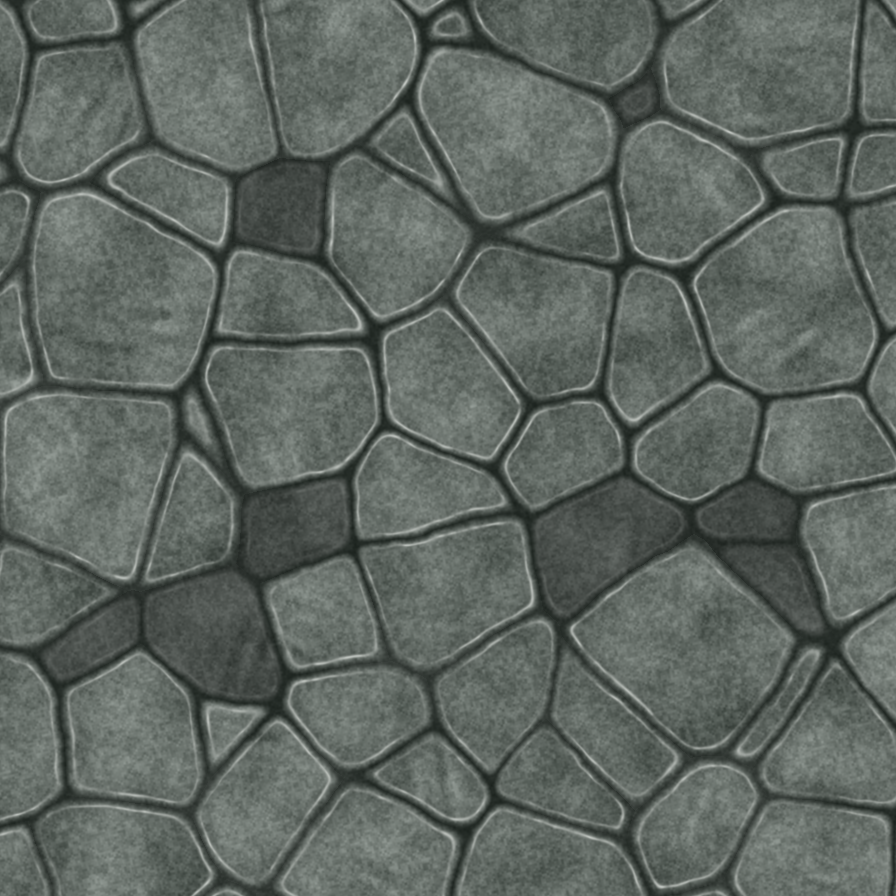
Write a three.js fragment shader that draws this texture.

```glsl
// Irregular grey-green flagstones with narrow dark joints and worn, pale rims.
// A weighted Voronoi diagram sets the stones, a soft minimum rounds their
// corners, and layered value noise adds mottling, grain and scratches.

#define GRID vec2(6.8, 8.8)              // stone sites across and up
#define SIZE_SPREAD 0.0135               // how much stone sizes differ
#define TILT 0.24                        // turn of the whole paving, radians
#define CORNER 0.0048                    // corner rounding
#define JOINT 0.0074                     // half width of the joints
#define RIM_WIDTH 0.0018
#define RECESSED 0.22                    // share of small stones that are sunken
#define GRAIN 0.19                       // strength of the fine grain
#define STONE_COLOR vec3(0.400, 0.433, 0.410)
#define JOINT_COLOR vec3(0.150, 0.180, 0.160)
#define RIM_COLOR vec3(0.72, 0.74, 0.72)

varying vec2 vUv;

vec2 hash2(vec2 p) {
  vec3 q = fract(p.xyx * vec3(0.1031, 0.1030, 0.0973));
  q += dot(q, q.yzx + 33.33);
  return fract((q.xx + q.yz) * q.zy);
}

float noise(vec2 p) {
  vec2 i = floor(p), f = fract(p);
  f = f * f * (3.0 - 2.0 * f);
  float low = mix(hash2(i).x, hash2(i + vec2(1.0, 0.0)).x, f.x);
  float high = mix(hash2(i + vec2(0.0, 1.0)).x, hash2(i + 1.0).x, f.x);
  return mix(low, high, f.y);
}

float fbm(vec2 p) {
  float sum = 0.0, amp = 0.5;
  for (int i = 0; i < 5; i++) {
    sum += amp * noise(p);
    p = mat2(1.6, 1.2, -1.2, 1.6) * p + 7.3;
    amp *= 0.6;
  }
  return sum / 1.153;
}

mat2 turn(float a) {
  return mat2(cos(a), -sin(a), sin(a), cos(a));
}

float stoneSize(vec2 cell) {
  return hash2(cell + 57.0).x;
}

// Site position in xy, weight in z
vec3 site(vec2 cell) {
  vec2 jitter = 0.5 + 0.8 * (hash2(cell + 11.0) - 0.5);
  float size = stoneSize(cell);
  return vec3((cell + jitter) / GRID, SIZE_SPREAD * size * size);
}

float power(vec2 p, vec3 s) {
  vec2 d = p - s.xy;
  return dot(d, d) - s.z;
}

// Rounded distance to the stone's edge in x, cell of the stone in yz
vec3 paving(vec2 p) {
  vec2 home = floor(p * GRID), stone = home;
  vec3 center = site(home);
  float best = 1e3;
  for (int y = -2; y <= 2; y++)
    for (int x = -2; x <= 2; x++) {
      vec2 cell = home + vec2(float(x), float(y));
      vec3 s = site(cell);
      float d = power(p, s);
      if (d < best) { best = d; center = s; stone = cell; }
    }
  float sum = 1e-12;
  for (int y = -3; y <= 3; y++)
    for (int x = -3; x <= 3; x++) {
      vec3 s = site(home + vec2(float(x), float(y)));
      float gap = distance(s.xy, center.xy);
      if (gap > 1e-4) sum += exp(-(power(p, s) - best) / (2.0 * gap * CORNER));
    }
  return vec3(-CORNER * log(sum), stone);
}

void main() {
  // Tilted, slightly wobbly paving
  vec2 p = turn(TILT) * vUv + 3.0;
  vec2 wobble = vec2(noise(p * 13.0), noise(p * 13.0 + 40.0)) - 0.5;
  vec2 chips = vec2(noise(p * 65.0), noise(p * 65.0 + 80.0)) - 0.5;
  vec3 cell = paving(p + 0.012 * wobble + 0.0026 * chips);
  float edge = cell.x;
  vec2 tone = hash2(cell.yz + 131.0);
  float sunken = step(1.0 - RECESSED, tone.y) * step(stoneSize(cell.yz), 0.35);

  // Mottled face with fine grain
  float mottle = fbm(p * 17.0 + tone * 9.0) - 0.5;
  float grain = 0.5 * noise(p * 190.0) + 0.5 * noise(p * 370.0) - 0.5;
  float shade = 0.05 * (tone.x - 0.5) + 0.3 * mottle + GRAIN * grain;
  vec3 face = STONE_COLOR + shade;

  // Patches of short scratches, each stone with its own direction
  vec2 along = turn(6.28 * tone.x) * p * vec2(16.0, 75.0);
  float patchy = smoothstep(0.6, 0.8, noise(p * 10.0 + 17.0));
  face += 0.16 * patchy * (noise(along) - noise(along + vec2(0.0, 0.5)));
  face = mix(face, face * 0.7, sunken);

  // Joint: dark line with a soft slope up to the stone
  float depth = mix(0.5, 1.0, smoothstep(0.25, 0.6, noise(p * 6.0 + 5.0)));
  float width = JOINT * mix(0.75, 1.2, noise(p * 8.0 + 60.0));
  float rise = smoothstep(-0.1 * width, width, edge);
  vec3 groove = mix(face * 0.72, JOINT_COLOR + 0.08 * grain, depth);
  vec3 color = mix(groove, face, rise);
  color *= 1.0 - 0.08 * (1.0 - smoothstep(width, 0.03, edge));

  // Worn rim, broken up along its length
  float rim = exp(-pow((edge - 1.2 * width) / RIM_WIDTH, 2.0));
  float wear = 0.16 + 0.75 * smoothstep(0.3, 0.75, fbm(p * 22.0 + 90.0));
  wear *= mix(0.6, 1.25, noise(p * 150.0));
  color = mix(color, RIM_COLOR, rim * wear * (1.0 - 0.8 * sunken));

  gl_FragColor = vec4(clamp(color, 0.0, 1.0), 1.0);
}
```
